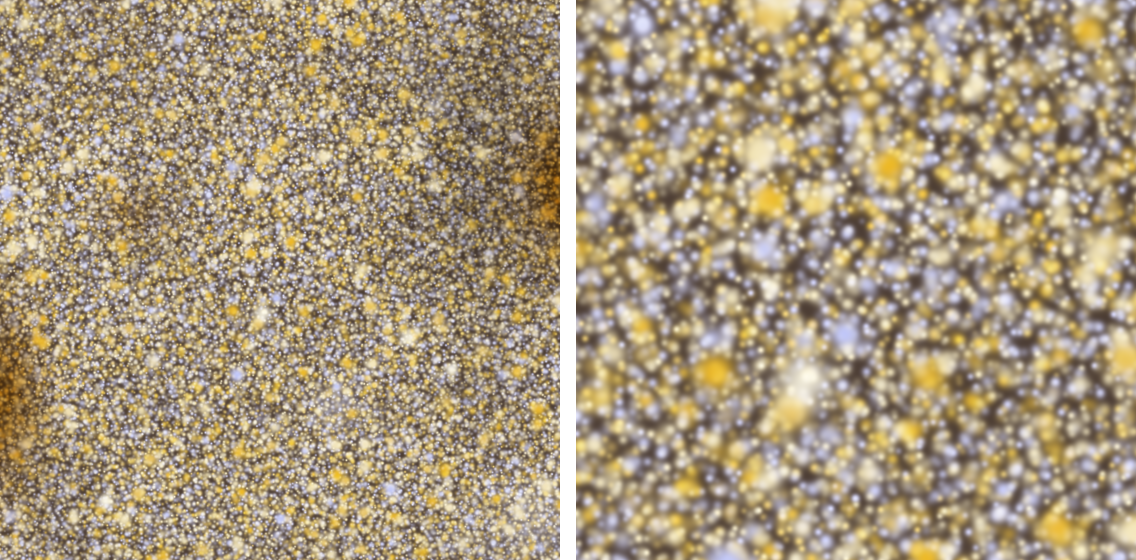
Left, the full canvas; right, a detail of the centre.
This texture is drawn by a Shadertoy shader. Its source:

```glsl
const int LAYER_COUNT = 6;
// Per layer: cells across the canvas, star radius in cells, share of filled cells, opacity
const vec4 LAYERS[LAYER_COUNT] = vec4[LAYER_COUNT](
    vec4(138.0, 0.36, 1.00, 0.0),
    vec4(106.0, 0.36, 1.00, 0.1),
    vec4( 80.0, 0.35, 0.95, 0.2),
    vec4( 54.0, 0.31, 0.55, 0.5),
    vec4( 27.0, 0.24, 0.24, 0.8),
    vec4(  5.0, 0.06, 0.22, 0.6));

const vec3 DARK_SKY  = vec3(0.295, 0.235, 0.200);
const vec3 BLUE_STAR = vec3(0.73, 0.76, 0.97);
const vec3 CREAM_STAR = vec3(0.94, 0.88, 0.70);
const vec3 YELLOW_STAR = vec3(0.90, 0.74, 0.32);
const vec3 GOLD_STAR = vec3(0.92, 0.70, 0.10);
const vec3 WHITE_CORE = vec3(1.00, 0.98, 0.90);
const vec3 DUST_FILTER = vec3(0.84, 0.60, 0.12);
const vec3 HAZE = vec3(0.77, 0.77, 0.86);

const float FAINTEST = 0.22;
const float BRIGHTEST = 0.98;
const float PATCH_SCALE = 7.0;
const float PATCH_CONTRAST = 0.55;

uint mixBits(uint x) {
    x ^= x >> 16;
    x *= 0x7feb352du;
    x ^= x >> 15;
    x *= 0x846ca68bu;
    return x ^ (x >> 16);
}

// Four random values in 0..1 for a cell
vec4 hash4(vec2 cell, int seed) {
    ivec2 c = ivec2(cell) + 1024;
    uint h = mixBits(uint(c.x) + mixBits(uint(c.y) + mixBits(uint(seed + 1))));
    uvec4 bits = uvec4(h, mixBits(h + 1u), mixBits(h + 2u), mixBits(h + 3u));
    return vec4(bits >> 8) / 16777216.0;
}

float valueNoise(vec2 p, int seed) {
    vec2 i = floor(p), f = fract(p);
    f = f * f * (3.0 - 2.0 * f);
    float low = mix(hash4(i, seed).x, hash4(i + vec2(1, 0), seed).x, f.x);
    float high = mix(hash4(i + vec2(0, 1), seed).x, hash4(i + vec2(1, 1), seed).x, f.x);
    return mix(low, high, f.y);
}

float fbm(vec2 p, int seed) {
    return 0.55 * valueNoise(p, seed) + 0.3 * valueNoise(p * 2.1, seed + 1)
         + 0.15 * valueNoise(p * 4.3, seed + 2);
}

float softSpot(vec2 p, vec2 center, vec2 size) {
    vec2 d = (p - center) / size;
    return exp(-dot(d, d));
}

vec3 starTint(float pick, int layer) {
    if (layer == LAYER_COUNT - 1) return WHITE_CORE;
    float warmth = float(layer) / float(LAYER_COUNT - 2);
    if (pick < mix(0.40, 0.08, warmth)) return BLUE_STAR;
    if (pick < mix(0.76, 0.36, warmth)) return CREAM_STAR;
    if (pick < mix(0.99, 0.64, warmth)) return YELLOW_STAR;
    return GOLD_STAR;
}

// Lays one grid of jittered soft stars over the colour below
vec3 addStars(vec3 color, vec2 uv, int layer, float density) {
    vec4 kind = LAYERS[layer];
    vec2 p = uv * kind.x;
    vec2 home = floor(p);
    for (int y = -1; y <= 1; y++)
    for (int x = -1; x <= 1; x++) {
        vec2 cell = home + vec2(x, y);
        vec4 place = hash4(cell, layer * 2);
        vec4 look = hash4(cell, layer * 2 + 1);
        if (place.z > kind.z) continue;
        vec2 d = p - cell - place.xy;
        float radius = kind.y * mix(0.75, 1.2, look.x);
        float peak = mix(FAINTEST, BRIGHTEST, pow(look.y, 1.4));
        if (layer >= LAYER_COUNT - 2) peak = mix(0.7, 1.0, look.y);
        float glow = min(peak * density, 1.0) * exp(-dot(d, d) / (radius * radius));
        vec3 tint = starTint(look.z, layer);
        vec3 screened = 1.0 - (1.0 - color) * (1.0 - tint * glow);
        color = mix(screened, tint, glow * kind.w);
    }
    return color;
}

void mainImage(out vec4 fragColor, in vec2 fragCoord) {
    vec2 uv = fragCoord / iResolution.y;

    // Broad regions: dark lanes, amber dust and pale clusters
    float cloud = fbm(uv * PATCH_SCALE, 40);
    float lane = softSpot(uv, vec2(0.86, 0.72), vec2(0.20, 0.28));
    float dust = softSpot(uv, vec2(0.0, 0.28), vec2(0.065, 0.14))
               + softSpot(uv, vec2(1.02, 0.67), vec2(0.09, 0.12))
               + 0.35 * softSpot(uv, vec2(0.24, 0.62), vec2(0.06, 0.04));
    dust *= 0.6 + 0.8 * cloud;
    float haze = softSpot(uv, vec2(0.60, 0.27), vec2(0.045))
               + softSpot(uv, vec2(0.78, 0.81), vec2(0.022, 0.03))
               + softSpot(uv, vec2(0.96, 0.07), vec2(0.10, 0.07));
    float density = 1.0 + PATCH_CONTRAST * (cloud - 0.5) - 0.24 * lane - 0.2 * dust;

    // Stars from the finest to the brightest
    vec3 color = DARK_SKY * (1.0 - 0.2 * lane);
    color = mix(color, HAZE, 0.35 * min(haze, 1.0));
    for (int i = 0; i < LAYER_COUNT; i++) color = addStars(color, uv, i, density);

    color *= mix(vec3(1.0), DUST_FILTER, clamp(dust, 0.0, 0.85));
    fragColor = vec4(color, 1.0);
}
```
